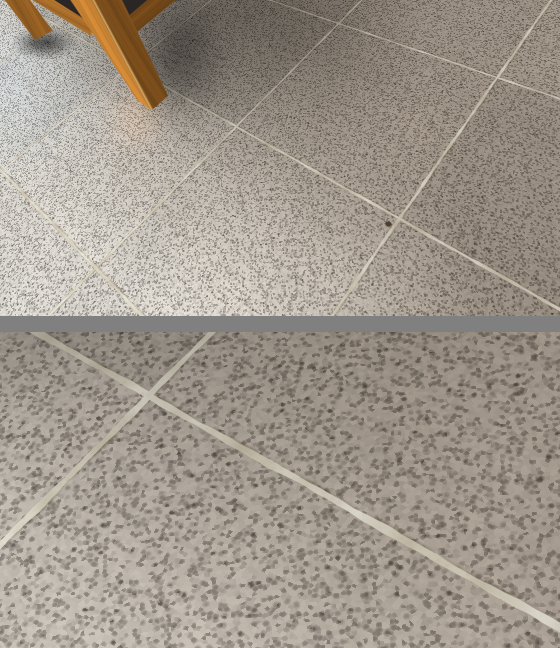
Top: the whole. Bottom: its middle third, enlarged.
This texture is drawn by a WebGL 1 fragment shader. Its source:

```glsl
precision highp float;
// Speckled stone floor tiles in perspective, with worn pale grout and wooden stool legs.
// A projective map turns the canvas into tile space; cellular noise makes the flecks,
// layered sines roughen the joints, and convex quads form the wood.
uniform vec2 u_resolution;

float hash(vec2 p) {
  return fract(sin(dot(p, vec2(127.1, 311.7))) * 43758.5);
}

// Canvas point to tile coordinates (xy) and depth divisor (z).
vec3 floorMap(vec2 p) {
  vec3 h = vec3(p, 1.0);
  float z = dot(h, vec3(0.0428, -0.1425, 0.2939));
  return vec3(dot(h, vec3(0.3776, -0.3748, -0.0577)) / z,
              dot(h, vec3(0.2306, 0.4081, -0.4171)) / z, z);
}

// Nearest cell: distance to its centre and its random value.
vec2 cells(vec2 p) {
  vec2 base = floor(p), best = vec2(9.0, 0.0);
  for (int j = -1; j <= 1; j++) {
    for (int i = -1; i <= 1; i++) {
      vec2 c = base + vec2(float(i), float(j));
      vec2 centre = c + vec2(hash(c), hash(c + 37.3));
      float d = length(p - centre);
      if (d < best.x) best = vec2(d, hash(c + 71.9));
    }
  }
  return best;
}

float waves(float x, float seed) {
  return 0.5 * sin(x * 17.0 + seed) + 0.3 * sin(x * 41.0 + seed * 2.3)
       + 0.2 * sin(x * 97.0 + seed * 4.1);
}

// Soft elliptical spot: 1 at the centre, 0 outside.
float spot(vec2 p, vec2 centre, vec2 radius) {
  return 1.0 - smoothstep(0.0, 1.0, length((p - centre) / radius));
}

float side(vec2 p, vec2 a, vec2 b) {
  return dot(p - a, normalize(vec2(b.y - a.y, a.x - b.x)));
}

// Coverage of a convex quad with counter-clockwise corners.
float quad(vec2 p, vec2 a, vec2 b, vec2 c, vec2 d, float px) {
  float dist = max(max(side(p, a, b), side(p, b, c)), max(side(p, c, d), side(p, d, a)));
  return 1.0 - smoothstep(-px, px, dist);
}

// Stone with dark and pale flecks and a slight tint per tile.
vec3 stone(vec2 t, vec3 base) {
  vec2 fine = cells(t * 118.0), coarse = cells(t * 74.0 + 9.0);
  float grain = fine.y - 0.5;
  float dark = (1.0 - smoothstep(0.15, 0.45, fine.y)) * (1.0 - smoothstep(0.2, 0.9, fine.x));
  float pit = (1.0 - smoothstep(0.10, 0.26, coarse.y)) * (1.0 - smoothstep(0.1, 0.6, coarse.x));
  float tint = 0.97 + 0.06 * hash(floor(t) + 5.0);
  float mottle = 0.018 * (waves(t.x * 0.4 + t.y * 0.2, 1.0) + waves(t.y * 0.5, 4.0));
  float tone = 1.06 + 0.13 * grain - 0.24 * dark - 0.24 * pit;
  return base * (tint + mottle) * tone + vec3(0.008, 0.0, -0.006) * (dark + pit);
}

// One joint direction: x is the pale filling, y its broken dirty rim, z its brightness.
vec3 joint(float across, float along, float px) {
  float row = floor(across + 0.5);
  float d = across - row + 0.0016 * waves(along * 0.7, row * 3.0);
  float width = 0.0068 + 0.0022 * waves(along * 1.3, row * 7.0 + 2.0);
  float fill = 1.0 - smoothstep(width - px, width + px, abs(d));
  float rim = 1.0 - smoothstep(width * 0.5, width + px + 0.003, abs(d - 0.003));
  rim *= 0.45 + 0.55 * waves(along * 2.1, row * 5.0);
  return vec3(fill, max(rim, 0.0), fill * (0.6 + 0.4 * waves(along * 0.9, row * 4.0 + 1.0)));
}

vec3 wood(vec2 p, vec2 axis, vec3 tone) {
  vec2 n = normalize(axis);
  float across = dot(p, vec2(-n.y, n.x)), along = dot(p, n);
  return tone * (1.0 + 0.11 * waves(across * 7.0 + 0.03 * sin(along * 9.0), 2.0));
}

void main() {
  vec2 p = gl_FragCoord.xy / u_resolution.y;
  float px = 0.75 / u_resolution.y;
  vec3 m = floorMap(p);
  vec2 t = m.xy;
  float tilePx = 0.5 * px / m.z;

  // Daylight from the left, dimmer and warmer towards the right
  float day = 1.0 - smoothstep(0.0, 1.75, p.x + 0.65 * p.y);
  vec3 base = mix(vec3(0.57, 0.53, 0.485), vec3(0.80, 0.79, 0.765), day);
  base += vec3(0.03, 0.06, 0.09) * spot(p, vec2(0.02, 0.75), vec2(0.45, 0.4));
  base += 0.10 * spot(p, vec2(0.85, 0.05), vec2(0.8, 0.55));
  float shade = 1.0 - 0.32 * spot(p, vec2(0.75, 1.0), vec2(0.8, 0.6));
  shade *= 1.0 - 0.34 * spot(p, vec2(0.56, 0.83), vec2(0.2, 0.28));
  vec3 col = stone(t, base);

  // Grout with brown rims and uneven wear
  vec3 grout = max(joint(t.x, t.y, tilePx), joint(t.y, t.x, tilePx));
  vec3 groutCol = mix(vec3(0.74, 0.70, 0.61), vec3(0.90, 0.89, 0.84), grout.z) * (0.96 + 0.1 * day);
  col = mix(col, base * vec3(0.62, 0.56, 0.48), 0.6 * grout.y);
  col = mix(col, groutCol, 0.9 * grout.x) * shade;

  // Chipped corner, warm reflection and damp foot mark
  float chip = length((p - vec2(1.229, 0.291)) * vec2(1.0, 1.25)) + 0.002 * waves(p.x * 5.0, p.y * 90.0);
  col = mix(col, vec3(0.30, 0.24, 0.18), 1.0 - smoothstep(0.008 - px, 0.011 + px, chip));
  col += vec3(0.07, 0.03, 0.0) * spot(p, vec2(0.43, 0.63), vec2(0.13, 0.16));
  col *= 1.0 - 0.55 * spot(p, vec2(0.14, 0.865), vec2(0.12, 0.06));

  // Stool: dark gaps, rails, back leg, then the two faces of the front leg
  vec3 gold = vec3(0.78, 0.51, 0.20), brown = vec3(0.36, 0.22, 0.07), gap = vec3(0.17, 0.15, 0.15);
  vec2 legAxis = vec2(0.21, -0.35), railAxis = vec2(0.22, -0.13);
  col = mix(col, gap, quad(p, vec2(0.14, 1.02), vec2(0.27, 0.93), vec2(0.29, 0.95), vec2(0.25, 1.02), px));
  col = mix(col, gap, quad(p, vec2(0.36, 1.02), vec2(0.40, 0.92), vec2(0.43, 0.93), vec2(0.51, 1.02), px));
  col = mix(col, wood(p, legAxis, mix(brown, gold, 0.5)),
    quad(p, vec2(0.0, 1.02), vec2(0.111, 0.873), vec2(0.167, 0.903), vec2(0.08, 1.02), px));
  col = mix(col, wood(p, railAxis, mix(brown, gold, 0.75)),
    quad(p, vec2(0.07, 1.02), vec2(0.29, 0.885), vec2(0.29, 0.925), vec2(0.14, 1.02), px));
  col = mix(col, wood(p, vec2(0.15, 0.12), mix(brown, gold, 0.2)),
    quad(p, vec2(0.395, 0.94), vec2(0.435, 0.90), vec2(0.58, 1.02), vec2(0.49, 1.02), px));
  vec2 ridgeTop = vec2(0.282, 1.02), ridgeFoot = vec2(0.479, 0.65);
  col = mix(col, wood(p, legAxis, gold),
    quad(p, vec2(0.209, 1.02), vec2(0.435, 0.683), ridgeFoot, ridgeTop, px));
  float rightFace = quad(p, ridgeTop, ridgeFoot, vec2(0.532, 0.697), vec2(0.377, 1.02), px);
  col = mix(col, wood(p, legAxis, mix(brown, gold, 0.25)), rightFace);
  float ridge = 1.0 - smoothstep(0.0, 0.008 + px, abs(side(p, ridgeTop, ridgeFoot)));
  col = mix(col, vec3(0.96, 0.79, 0.49), 0.8 * ridge * rightFace);

  gl_FragColor = vec4(clamp(col, 0.0, 1.0), 1.0);
}
```
